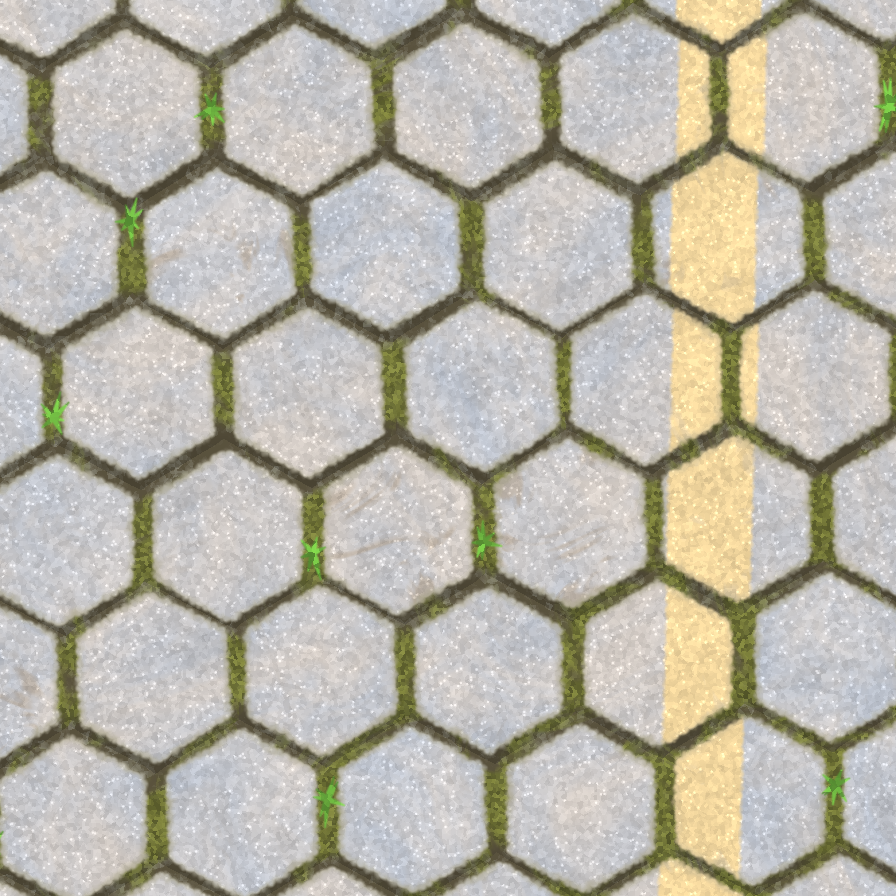
Write a Shadertoy shader that draws this texture.

```glsl
// Paving lattice, in units of the canvas
const vec2  COLUMN_STEP = vec2(0.1895, 0.0050);
const vec2  ROW_STEP    = vec2(0.1016, -0.1547);
const vec2  ANCHOR      = vec2(0.534, 0.569);
const float APOTHEM     = 0.0832;
const float ROUNDING    = 0.012;
const float TILT        = 0.026;
const float JITTER      = 0.007;
const float SOFTNESS    = 0.0032;

// Painted stripe
const float STRIPE_X    = 0.7795;
const float STRIPE_LEAN = 0.026;
const float STRIPE_HALF = 0.0475;

const float TUFT_CHANCE = 0.13;
const float TUFT_SIZE   = 0.034;

const vec3 STONE_COOL = vec3(0.76, 0.785, 0.83);
const vec3 STONE_WARM = vec3(0.82, 0.79, 0.765);
const vec3 STONE_EDGE = vec3(0.67, 0.65, 0.55);
const vec3 STAIN      = vec3(0.72, 0.66, 0.59);
const vec3 PAINT      = vec3(0.97, 0.855, 0.62);
const vec3 SOIL       = vec3(0.35, 0.32, 0.24);
const vec3 DUST       = vec3(0.53, 0.52, 0.46);
const vec3 MOSS       = vec3(0.45, 0.47, 0.20);
const vec3 GRASS      = vec3(0.42, 0.72, 0.25);

vec2 hash2(vec2 p) {
    vec3 q = fract(p.xyx * vec3(0.1031, 0.1030, 0.0973));
    q += dot(q, q.yzx + 33.33);
    return fract((q.xx + q.yz) * q.zy);
}

// x: distance to the nearest point, y: random value of that point
vec2 cellular(vec2 p) {
    vec2 base = floor(p), nearest = vec2(9.0, 0.0);
    for (int k = 0; k < 9; k++) {
        vec2 cell = base + vec2(k % 3 - 1, k / 3 - 1);
        float d = length(cell + hash2(cell) - p);
        if (d < nearest.x) nearest = vec2(d, hash2(cell + 71.7).x);
    }
    return nearest;
}

// Warped, layered sines, about -1 to 1
float blotches(vec2 p) {
    float sum = 0.0, amp = 0.6;
    for (int k = 0; k < 4; k++) {
        p = 1.8 * mat2(0.8, 0.6, -0.6, 0.8) * p + 1.3 * sin(p.yx) + 2.1;
        sum += amp * sin(p.x) * sin(p.y);
        amp *= 0.65;
    }
    return sum;
}

mat2 rotation(float a) {
    return mat2(cos(a), sin(a), -sin(a), cos(a));
}

// Hexagon with a corner at the top
float hexagon(vec2 p, float r) {
    const vec3 k = vec3(-0.866, 0.5, 0.5774);
    p = abs(p.yx);
    p -= 2.0 * min(dot(k.xy, p), 0.0) * k.xy;
    p -= vec2(clamp(p.x, -k.z * r, k.z * r), r);
    return length(p) * sign(p.y);
}

// Fan of tapered blades; negative inside
float tuft(vec2 p, vec2 seed) {
    float d = 1.0;
    for (int k = 0; k < 7; k++) {
        vec2 rnd = hash2(seed + float(k) * 3.7);
        float angle = 6.283 * (float(k) + rnd.x) / 7.0;
        vec2 blade = TUFT_SIZE * (0.45 + 0.55 * rnd.y) * vec2(0.65 * cos(angle), sin(angle));
        float t = clamp(dot(p, blade) / dot(blade, blade), 0.0, 1.0);
        d = min(d, length(p - t * blade) - 0.0042 * (1.0 - 0.8 * t));
    }
    return d;
}

void mainImage(out vec4 fragColor, in vec2 fragCoord) {
    vec2 uv = fragCoord / iResolution.y;
    float soft = max(SOFTNESS, 1.0 / iResolution.y);
    vec2 grain = cellular(uv * 120.0);
    vec2 fine = cellular(uv * 230.0 + 17.0);
    float mottle = blotches(uv * 13.0);
    float dirt = blotches(uv * 26.0 + 5.0);

    // Nearest stone and nearest tuft
    mat2 lattice = mat2(COLUMN_STEP, ROW_STEP);
    vec2 base = round(inverse(lattice) * (uv - ANCHOR));
    vec2 local = vec2(0.0), id = vec2(0.0);
    float stoneDist = 1.0, tuftDist = 1.0;
    for (int k = 0; k < 9; k++) {
        vec2 cell = base + vec2(k % 3 - 1, k / 3 - 1);
        vec2 rnd = hash2(cell + 40.0), chance = hash2(cell + 93.0);
        vec2 p = uv - ANCHOR - lattice * cell - JITTER * (rnd - 0.5);
        float size = APOTHEM + 0.003 * (chance.y - 0.5);
        float d = hexagon(rotation(-TILT - 0.06 * (rnd.x - 0.5)) * p, size - ROUNDING) - ROUNDING;
        if (d < stoneDist) { stoneDist = d; local = p; id = cell; }
        vec2 root = 0.5 * COLUMN_STEP + vec2(0.0, 0.07 * (rnd.y - 0.5));
        if (chance.x < TUFT_CHANCE) tuftDist = min(tuftDist, tuft(p - root, cell));
    }
    stoneDist += 0.004 * (grain.x - 0.5) + 0.0015 * dirt;
    vec2 stoneRnd = hash2(id + 12.0);

    // Joints: soil and dust, moss mostly in the upright gaps
    vec3 joint = mix(SOIL, DUST, smoothstep(0.15, 0.95, 0.5 * grain.y + 0.3 * fine.y + 0.3 * dirt));
    float upright = 1.0 - smoothstep(0.025, 0.065, abs(local.y));
    float moss = 0.25 + 0.55 * upright + 0.45 * dirt + 0.3 * (uv.x - uv.y);
    joint = mix(joint, MOSS * (0.75 + 0.5 * fine.y), 0.85 * smoothstep(0.25, 0.8, moss));
    joint *= 1.0 - 0.18 * smoothstep(0.02, 0.07, -local.y);

    // Stone face: tint, stains, paint, grain
    vec3 stone = mix(STONE_COOL, STONE_WARM, clamp(0.25 + 0.5 * stoneRnd.x + 0.5 * mottle, 0.0, 1.0));
    float stained = step(0.86, stoneRnd.y) * 0.5 + 0.15;
    stone = mix(stone, STAIN, stained * smoothstep(0.1, 0.8, dirt - 0.5 * mottle));
    float stripe = uv.x - STRIPE_X - STRIPE_LEAN * uv.y - 0.008 * (stoneRnd.x - 0.5);
    float paint = 1.0 - smoothstep(-soft, soft, abs(stripe) - STRIPE_HALF + 0.003 * (grain.x - 0.5));
    stone = mix(stone, PAINT, paint * (0.96 - 0.2 * smoothstep(0.5, 1.0, dirt)));
    stone *= 1.0 + 0.035 * mottle + 0.09 * (grain.y - 0.5) + 0.10 * (fine.y - 0.5);
    stone += 0.12 * step(0.9, fine.y) * (1.0 - smoothstep(0.15, 0.45, fine.x));
    float rim = smoothstep(-0.010, 0.001, stoneDist + 0.002 * dirt);
    stone = mix(stone, STONE_EDGE, rim * mix(0.75, 0.4, paint));

    // Layers
    vec3 color = mix(stone, joint, smoothstep(-soft, soft, stoneDist));
    vec3 grass = GRASS * (0.75 + 0.5 * grain.y);
    color = mix(color, grass, 0.9 * (1.0 - smoothstep(-0.5 * soft, 0.5 * soft, tuftDist)));
    fragColor = vec4(clamp(color, 0.0, 1.0), 1.0);
}
```
